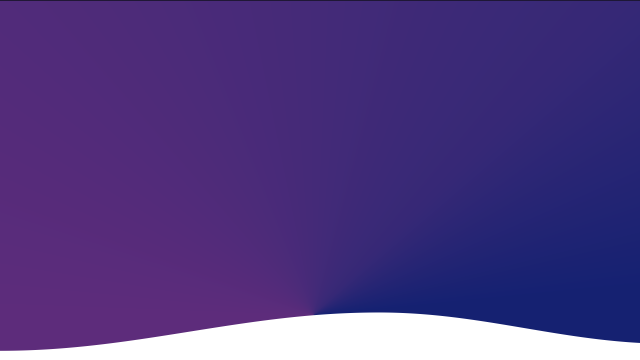
Reproduce this background procedurally as a Shadertoy shader.

```glsl
#define NAVY vec3(0.083, 0.130, 0.445)
#define INDIGO vec3(0.212, 0.158, 0.463)
#define VIOLET vec3(0.268, 0.165, 0.471)
#define PLUM vec3(0.365, 0.172, 0.483)
#define PAPER vec3(1.0)
#define EDGE_INK vec3(0.10, 0.08, 0.17)
#define FAN_CENTER vec2(0.490, 0.125)
#define CREST vec2(0.592, 0.132)
#define LEFT_SLOPE vec2(0.592, 0.1065)
#define RIGHT_SLOPE vec2(0.456, 0.087)
#define EDGE_WIDTH 0.0024

const float PI = 3.14159265;

// Linear ramp from 0 to 1 between two values
float ramp(float start, float end, float value) {
    return clamp((value - start) / (end - start), 0.0, 1.0);
}

// Colours fan out by angle, from navy at the right to plum at the left
vec3 fanColor(vec2 fromCenter) {
    float turn = atan(max(fromCenter.y, 0.0), fromCenter.x) / PI;
    vec3 color = mix(NAVY, INDIGO, ramp(0.03, 0.25, turn));
    color = mix(color, VIOLET, ramp(0.25, 0.5, turn));
    return mix(color, PLUM, ramp(0.5, 1.0, turn));
}

// Height of the hill: a half cosine on each side of the crest
float hillHeight(float x) {
    vec2 slope = x < CREST.x ? LEFT_SLOPE : RIGHT_SLOPE;
    float phase = min(abs(x - CREST.x) / slope.x, 1.0) * PI;
    return CREST.y - slope.y * 0.5 * (1.0 - cos(phase));
}

void mainImage(out vec4 fragColor, in vec2 fragCoord) {
    vec2 uv = fragCoord / iResolution.xy;
    float aspect = iResolution.x / iResolution.y;
    float pixel = 1.0 / iResolution.y;

    // Angular sky
    vec3 color = fanColor((uv - FAN_CENTER) * vec2(aspect, 1.0));

    // Thin dark line along the top
    float edge = ramp(-0.5, 0.5, (uv.y - 1.0 + EDGE_WIDTH) / pixel);
    color = mix(color, EDGE_INK, edge);

    // White hill
    float hill = ramp(-0.5, 0.5, (hillHeight(uv.x) - uv.y) / pixel);
    color = mix(color, PAPER, hill);

    fragColor = vec4(color, 1.0);
}
```
